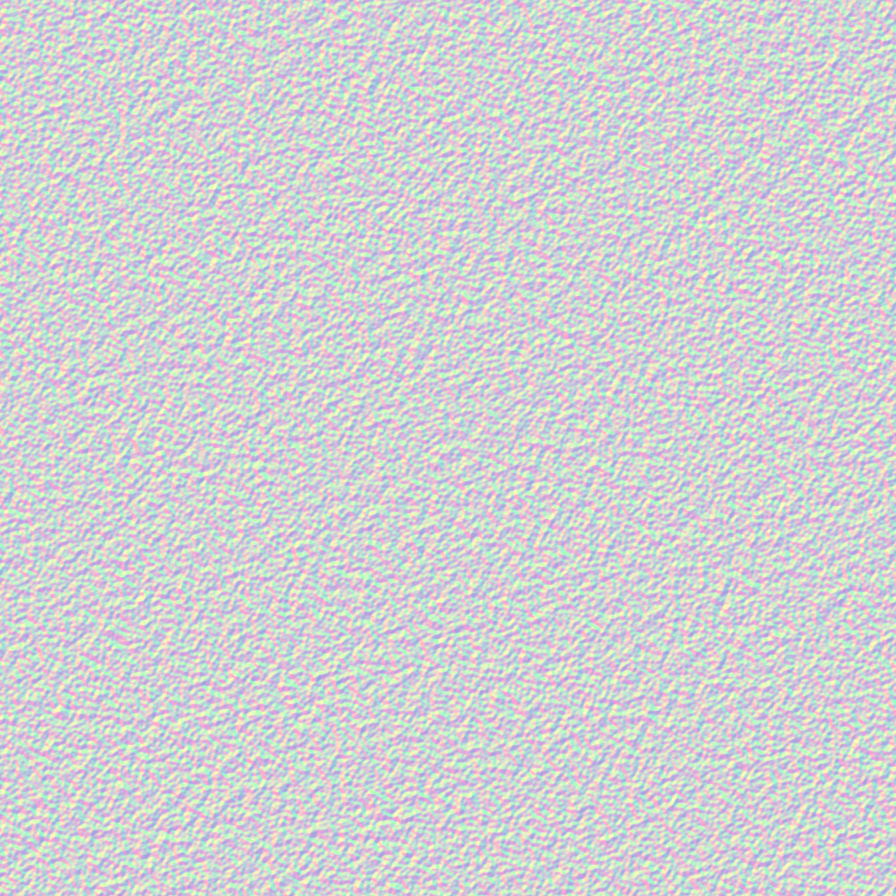
This texture map is drawn by a three.js fragment shader. Its source:

```glsl
varying vec2 vUv;

const float TAU = 6.2831853;
const vec3 BASE_TINT = vec3(0.816, 0.82, 0.848);
const vec3 LIGHT_GAIN = vec3(0.24, 0.23, 0.085);
const vec3 LIGHT_ANGLE = vec3(181.0, 88.0, 305.0);
const float STEEP_BLUE_LOSS = 0.07;
const float SLOPE_STEP = 0.0009;

float hash(vec2 p) {
  return fract(sin(dot(p, vec2(127.1, 311.7))) * 43758.5453);
}

vec2 rotate(vec2 p, float angle) {
  float c = cos(angle);
  float s = sin(angle);
  return vec2(c * p.x - s * p.y, s * p.x + c * p.y);
}

vec2 direction(float angle) {
  return vec2(cos(angle), sin(angle));
}

float cornerRamp(vec2 cell, vec2 offset) {
  return dot(direction(TAU * hash(cell)), offset);
}

float gradientNoise(vec2 p) {
  vec2 cell = floor(p);
  vec2 f = fract(p);
  vec2 w = f * f * f * (f * (f * 6.0 - 15.0) + 10.0);
  vec2 e = vec2(1.0, 0.0);
  float low = mix(cornerRamp(cell, f), cornerRamp(cell + e.xy, f - e.xy), w.x);
  float high = mix(cornerRamp(cell + e.yx, f - e.yx), cornerRamp(cell + e.xx, f - e.xx), w.x);
  return mix(low, high, w.y);
}

// Noise scaled so that its steepness does not depend on its frequency
float layer(vec2 p, float angle, float frequency, float seed) {
  return gradientNoise(rotate(p, angle) * frequency + seed) / frequency;
}

// Two turned grain layers hide the lattice; a broad one adds soft swells
float grainHeight(vec2 p, float coarse, float fine, float broad) {
  float grain = layer(p, 0.45, coarse, 17.3) + layer(p, 1.27, fine, 61.8);
  return 0.6 * grain + 0.32 * layer(p, 0.83, broad, 39.4);
}

vec2 grainSlope(vec2 p, vec3 scales, float stepSize) {
  vec2 e = vec2(stepSize, 0.0);
  float right = grainHeight(p + e.xy, scales.x, scales.y, scales.z);
  float left = grainHeight(p - e.xy, scales.x, scales.y, scales.z);
  float above = grainHeight(p + e.yx, scales.x, scales.y, scales.z);
  float below = grainHeight(p - e.yx, scales.x, scales.y, scales.z);
  return vec2(right - left, above - below) / (2.0 * stepSize);
}

// Slope facing a light, softly limited on steep sides
float facing(vec2 slope, float degrees) {
  float s = -dot(slope, direction(radians(degrees)));
  return s / sqrt(1.0 + 0.75 * s * s);
}

// Zero on flat ground, rising towards one on steep sides
float steepness(vec2 slope) {
  float squared = dot(slope, slope);
  return squared / (1.0 + squared);
}

void main() {
  vec2 slope = grainSlope(vUv, vec3(132.0, 188.0, 66.0), SLOPE_STEP);

  // One coloured light per channel
  vec3 light = vec3(
    facing(slope, LIGHT_ANGLE.r),
    facing(slope, LIGHT_ANGLE.g),
    facing(slope, LIGHT_ANGLE.b)
  );

  vec3 color = BASE_TINT + LIGHT_GAIN * light;
  color.b -= STEEP_BLUE_LOSS * steepness(slope);
  gl_FragColor = vec4(clamp(color, 0.0, 1.0), 1.0);
}
```
